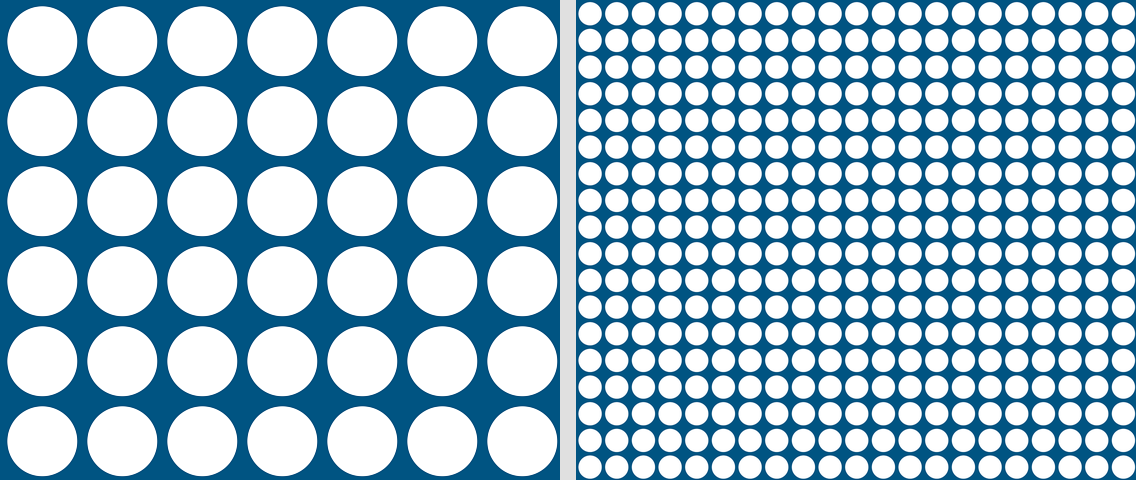
Left, the tile; right, the same tile 3 across and 3 down.
This pattern is drawn by a WebGL 1 fragment shader. Its source:

```glsl
precision highp float;
// Seamless grid of large white dots on deep blue, each with a faint darker rim.

uniform vec2 u_resolution;

const vec2 REPEATS = vec2(7.0, 6.0);       // dots across and down
const vec2 DOT_SHIFT = vec2(0.029, -0.016); // dot offset from the cell center, in cells
const float DOT_RADIUS = 0.437;            // in cell widths
const float RIM_WIDTH = 0.014;             // in cell widths
const vec3 DOT_COLOR = vec3(1.0);
const vec3 GROUND_COLOR = vec3(0.0, 0.33, 0.51);
const vec3 RIM_COLOR = vec3(0.0, 0.28, 0.47);

// Antialiased coverage of the region where the signed distance is negative.
float coverage(float dist, float pixel) {
  return 1.0 - smoothstep(-0.6 * pixel, 0.6 * pixel, dist);
}

void main() {
  vec2 cellSize = u_resolution / REPEATS;
  float pixel = 1.0 / cellSize.x;

  // Position relative to the nearest dot center, with round dots in any cell shape
  vec2 cell = fract(gl_FragCoord.xy / cellSize - DOT_SHIFT) - 0.5;
  float dist = length(cell * cellSize * pixel) - DOT_RADIUS;

  // Ground, then rim, then dot
  vec3 color = mix(GROUND_COLOR, RIM_COLOR, coverage(dist - RIM_WIDTH, pixel));
  color = mix(color, DOT_COLOR, coverage(dist, pixel));
  gl_FragColor = vec4(color, 1.0);
}
```
